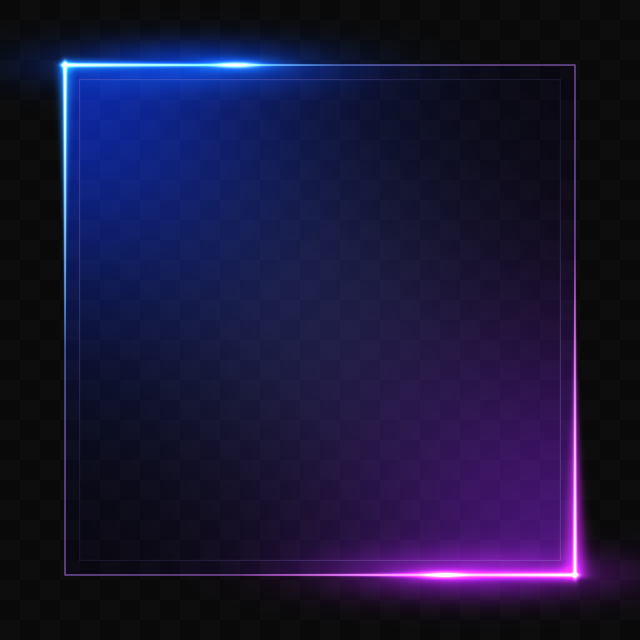
This background is drawn by a Shadertoy shader. Its source:

```glsl
// A neon square frame over a dark checkerboard, lit from two opposite corners.
// Gaussian pools tint the panel; tapered beams, a soft glow and a small flare
// follow the edges that leave each lit corner (blue above, violet below).

const float FRAME_HALF = 0.3984;
const float INSET_HALF = 0.3757;
const float LINE_HALF = 0.0009;
const float CHECKER_CELLS = 32.0;

const vec3 BACKDROP = vec3(0.036, 0.036, 0.037);
const vec3 CHECKER_LIFT = vec3(0.015);
const vec3 PANEL_BASE = vec3(0.030, 0.027, 0.055);
const vec3 PANEL_CENTRE = vec3(0.060, 0.072, 0.135);
const vec3 PANEL_BLUE = vec3(0.015, 0.125, 0.580);
const vec3 PANEL_VIOLET = vec3(0.250, 0.045, 0.400);
const float POOL_RADIUS = 0.36;
const float CENTRE_RADIUS = 0.29;

const vec3 LINE_LILAC = vec3(0.62, 0.42, 0.86);
const vec3 LINE_BLUE = vec3(0.33, 0.60, 1.00);
const vec3 LINE_MAGENTA = vec3(0.95, 0.35, 1.00);
const vec3 INSET_LILAC = vec3(0.43, 0.36, 0.68);

const vec3 GLOW_BLUE = vec3(0.01, 0.24, 0.95);
const vec3 GLOW_VIOLET = vec3(0.62, 0.08, 0.88);
const vec3 BEAM_BLUE = vec3(0.06, 0.52, 1.00);
const vec3 BEAM_MAGENTA = vec3(0.85, 0.12, 1.00);
const vec2 GLOW_SIZE = vec2(0.205, 0.038);

float gauss(float x) { return exp(-x * x); }
float gauss(vec2 v) { return exp(-dot(v, v)); }

float boxDistance(vec2 p, float halfSize) {
    vec2 d = abs(p) - halfSize;
    return length(max(d, 0.0)) + min(max(d.x, d.y), 0.0);
}

float outline(float dist, float pixel) {
    return clamp((LINE_HALF - abs(dist)) / pixel + 0.5, 0.0, 1.0);
}

vec3 screenBlend(vec3 base, vec3 light) {
    return 1.0 - (1.0 - base) * (1.0 - clamp(light, 0.0, 1.0));
}

// Coloured halo and white core, both narrowing away from the corner
vec3 beam(float across, float along, float reach, float spread, vec3 tint) {
    float taper = clamp(1.0 - along / reach, 0.0, 1.0);
    float cap = gauss(min(along, 0.0) / 0.006);
    float halo = gauss(across / (0.0015 + spread * taper * taper));
    float core = gauss(across / (0.0010 + 0.0020 * taper));
    return cap * (tint * halo * 0.75 * sqrt(taper) + vec3(0.95) * core * taper);
}

// q is measured inward from the lit corner: x along the level edge, y upright
vec3 cornerLight(vec2 q, vec3 glow, vec3 tint, float glowX, float flareX,
                 vec2 reach, vec2 spread) {
    vec3 light = 0.68 * glow * gauss((q - vec2(glowX, 0.0)) / GLOW_SIZE);
    light += beam(q.y, q.x, reach.x, spread.x, tint);
    light += beam(q.x, q.y, reach.y, spread.y, tint);
    vec2 flare = q - vec2(flareX, 0.0);
    light += tint * 0.55 * gauss(flare / vec2(0.065, 0.011));
    light += vec3(0.9) * gauss(flare / vec2(0.028, 0.0042));
    return light;
}

void mainImage(out vec4 fragColor, in vec2 fragCoord) {
    float canvas = min(iResolution.x, iResolution.y);
    float pixel = 1.0 / canvas;
    vec2 p = (fragCoord - 0.5 * iResolution.xy) / canvas;

    // Inward coordinates from the upper left and lower right corners
    vec2 fromBlue = vec2(p.x + FRAME_HALF, FRAME_HALF - p.y);
    vec2 fromViolet = vec2(FRAME_HALF - p.x, p.y + FRAME_HALF);
    float blueDist = length(fromBlue);
    float violetDist = length(fromViolet);

    // Panel pools over the backdrop
    float frame = boxDistance(p, FRAME_HALF);
    vec3 panel = PANEL_BASE
        + PANEL_CENTRE * gauss(p / CENTRE_RADIUS)
        + PANEL_BLUE * gauss(blueDist / POOL_RADIUS)
        + PANEL_VIOLET * gauss(violetDist / POOL_RADIUS);
    float inside = clamp(0.5 - frame / pixel, 0.0, 1.0);
    vec3 color = mix(BACKDROP, panel, inside);

    // Faint checkerboard
    vec2 cell = floor((p + 0.5) * CHECKER_CELLS);
    float lit = 1.0 - mod(cell.x + cell.y, 2.0);
    color += CHECKER_LIFT * lit * mix(1.0, 0.85, inside);

    // Thin outer frame and fainter inset
    float nearBlue = 1.0 - smoothstep(0.25, 0.70, blueDist);
    float nearViolet = 1.0 - smoothstep(0.25, 0.70, violetDist);
    vec3 lineColor = mix(LINE_LILAC, LINE_BLUE, nearBlue);
    lineColor = mix(lineColor, LINE_MAGENTA, nearViolet);
    float inset = outline(boxDistance(p, INSET_HALF), pixel);
    color = mix(color, INSET_LILAC, inset * (0.15 + 0.25 * max(nearBlue, nearViolet)));
    color = mix(color, lineColor, outline(frame, pixel) * 0.9);

    // Neon light from both corners
    color = screenBlend(color, cornerLight(fromBlue, GLOW_BLUE, BEAM_BLUE,
        0.195, 0.267, vec2(0.42, 0.44), vec2(0.008, 0.010)));
    color = screenBlend(color, cornerLight(fromViolet, GLOW_VIOLET, BEAM_MAGENTA,
        0.155, 0.204, vec2(0.52, 0.50), vec2(0.010, 0.017)));

    fragColor = vec4(clamp(color, 0.0, 1.0), 1.0);
}
```
